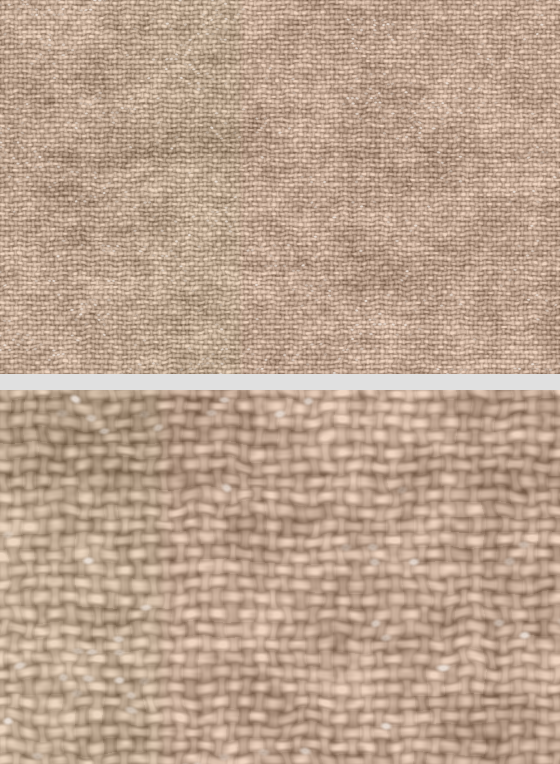
Top: the whole. Bottom: its middle third, enlarged.
Write a Shadertoy shader that draws this texture.

```glsl
const vec2 THREADS = vec2(124.0, 76.0);        // warp across, weft down
const vec3 SHADOW = vec3(0.50, 0.40, 0.32);
const vec3 LIGHT = vec3(0.88, 0.78, 0.70);
const vec3 GLINT = vec3(0.97, 0.93, 0.90);
const vec3 OLIVE_TINT = vec3(-0.010, 0.003, -0.006);
const vec3 ROSE_TINT = vec3(0.004, -0.003, 0.000);
const vec2 PANEL_EDGE = vec2(0.43, 0.59);      // faint changes of tone
const float WARP_WIDTH = 0.56;
const float WEFT_WIDTH = 0.58;
const float CRIMP = 0.30;                      // rise and fall of a thread
const float WOBBLE = 0.26;
const float CONTRAST = 0.82;
const float MEAN_HEIGHT = 0.60;
const float MEAN_TONE = 0.60;
const float HOLE_SHARE = 0.04;

float hash(vec2 p) {
    vec3 q = fract(vec3(p.xyx) * 0.1031);
    q += dot(q, q.yzx + 33.33);
    return fract((q.x + q.y) * q.z);
}

float noise(vec2 p) {
    vec2 i = floor(p), f = fract(p);
    f = f * f * (3.0 - 2.0 * f);
    return mix(mix(hash(i), hash(i + vec2(1, 0)), f.x),
               mix(hash(i + vec2(0, 1)), hash(i + vec2(1, 1)), f.x), f.y);
}

// Rounded cross-section of a thread
float strand(float offset, float width) {
    return 1.0 - smoothstep(0.08, width, abs(offset));
}

// Height of a plain weave, the upper thread alternating by cell
float weaveHeight(vec2 p) {
    vec2 cell = floor(p);
    vec2 f = p - cell - 0.5;
    float side = 1.0 - 2.0 * mod(cell.x + cell.y, 2.0);
    vec2 bend = CRIMP * side * cos(3.14159 * f);
    float thickWeft = 0.22 * (noise(vec2(p.x * 0.4, cell.y * 7.0)) - 0.5);
    float thickWarp = 0.22 * (noise(vec2(cell.x * 7.0, p.y * 0.4)) - 0.5);
    float weft = strand(f.y, WEFT_WIDTH + thickWeft) * (0.78 + bend.x);
    float warp = strand(f.x, WARP_WIDTH + thickWarp) * (0.50 - bend.y);
    float gap = max(0.22 - abs(weft - warp), 0.0);
    return max(weft, warp) + gap * gap;        // blended crossing
}

// Bright pinholes clustered at the corners between threads
float pinholes(vec2 p) {
    vec2 corner = floor(p + 0.5);
    vec2 d = (p - corner) / vec2(0.50, 0.32);
    float cluster = noise(corner * vec2(0.10, 0.2) + 41.0);
    float share = HOLE_SHARE * (0.4 + 6.0 * smoothstep(0.5, 0.95, cluster));
    float open = step(1.0 - share, hash(corner + 17.0));
    float strength = 0.35 + 0.65 * hash(corner + 83.0);
    return open * strength * (1.0 - smoothstep(0.25, 1.1, length(d)));
}

void mainImage(out vec4 fragColor, in vec2 fragCoord) {
    vec2 uv = fragCoord / iResolution.xy;
    vec2 p = uv * THREADS;

    // Uneven thread paths
    vec2 drift = vec2(noise(p * vec2(0.4, 0.6) + 5.0), noise(p * vec2(0.5, 0.35) + 29.0));
    vec2 q = p + WOBBLE * 2.0 * (drift - 0.5);
    float height = weaveHeight(q);

    // Streaks, stains and fibres
    float weftStreak = noise(vec2(q.x * 0.12, floor(q.y) * 3.0)) - 0.5;
    float warpStreak = noise(vec2(floor(q.x) * 3.0, q.y * 0.1) + 61.0) - 0.5;
    float stitch = hash(floor(q) + 151.0) - 0.5;
    float patchy = noise(p * vec2(0.28, 0.45) + 71.0) - 0.5;
    float blotch = noise(uv * vec2(9.0, 8.0)) + noise(uv * vec2(24.0, 24.0) + 9.0) - 1.0;
    float fibre = noise(p * vec2(1.5, 2.2) + 13.0) - 0.5;
    float slub = smoothstep(0.86, 1.0, noise(p * vec2(0.35, 0.8) + 97.0));

    float tone = MEAN_TONE + CONTRAST * (height - MEAN_HEIGHT);
    tone += 0.16 * weftStreak + 0.10 * warpStreak + 0.10 * stitch + 0.18 * patchy;
    tone += 0.15 * blotch + 0.40 * fibre - 0.20 * slub;

    // Soft seams between panels
    float right = smoothstep(-0.006, 0.006, uv.x - PANEL_EDGE.x);
    float seam = exp(-pow((uv.y - PANEL_EDGE.y) / 0.012, 2.0));
    tone -= 0.06 * seam;
    float olive = (1.0 - right) * smoothstep(0.1, 0.4, uv.x);

    vec3 color = mix(SHADOW, LIGHT, clamp(tone, -0.1, 1.15));
    color += OLIVE_TINT * olive + ROSE_TINT * right;
    color = mix(color, GLINT, 0.85 * pinholes(q));
    fragColor = vec4(clamp(color, 0.0, 1.0), 1.0);
}
```
